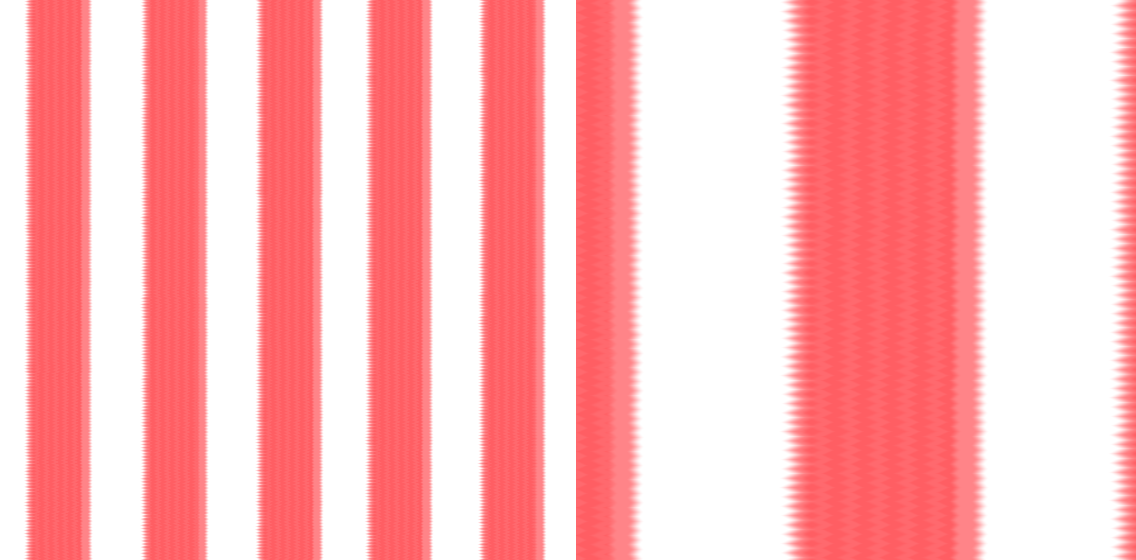
Left: the whole. Right: its middle third, enlarged.
A Shadertoy shader for this pattern:

```glsl
// Five upright coral bars on white, each built like a brushed, stitched ribbon.
// A profile across the bar sets its soft rims and its paler right-hand band; a fine
// triangle wave down the bar combs the rims and the faint strands into teeth.

const float BARS = 5.0;
const float FIRST_CENTER = 0.1048;
const float PITCH = 0.20265;
const vec3 DRIFT = vec3(0.0057, 0.00215, -0.0017); // uneven spacing, three harmonics
const float BAR_WIDTH = 0.119;

const float ROWS = 180.0;          // teeth down the canvas
const float ROW_JITTER = 0.3;      // uneven tooth length
const float RIM_TEETH = 0.045;     // tooth depth at the left rim, in bar widths
const float BAND_TEETH = 0.018;    // tooth depth at the right rim and band
const float STRANDS = 7.0;         // strands across one bar
const float STRAND_TEETH = 0.35;   // tooth depth between strands, in strand widths

const vec3 PAPER = vec3(1.0);
const vec3 INK = vec3(1.0, 0.368, 0.388);
const float STRAND_FADE = 0.068;   // share of paper showing through
const float BAND_FADE = 0.235;

float hash(vec2 p) {
    vec3 q = fract(p.xyx * vec3(0.1031, 0.1030, 0.0973));
    q += dot(q, q.yzx + 33.33);
    return fract((q.x + q.y) * q.z);
}

float barCenter(float bar) {
    vec3 wave = sin(vec3(1.0, 2.0, 3.0) * bar * 3.14159 / (BARS - 1.0));
    return FIRST_CENTER + PITCH * bar + dot(DRIFT, wave);
}

// Tooth length from 0 to 1; settles to its mean when rows get finer than pixels.
float toothLength(float y, float bar) {
    float row = y * ROWS;
    float wave = abs(2.0 * fract(row + 0.37 * bar) - 1.0);
    float jitter = ROW_JITTER * (hash(vec2(floor(row + 0.37 * bar), bar)) - 0.5);
    float detail = 1.0 - smoothstep(0.5, 1.0, fwidth(row));
    return mix(0.5, wave + jitter, detail);
}

// Faint pale strands, with toothed borders.
float strandLight(float u, float tooth, float bar) {
    float s = u * STRANDS + hash(vec2(bar, 7.0)) + STRAND_TEETH * tooth;
    float f = fract(s);
    return smoothstep(0.30, 0.60, f) * (1.0 - smoothstep(0.80, 1.0, f));
}

// Share of paper showing at u, which runs from 0 to 1 across the bar.
float paperShare(float u, float tooth, float bar) {
    float left = u - RIM_TEETH * (tooth - 0.5);
    float right = u + BAND_TEETH * (tooth - 0.5);
    float bandStart = 0.85 + 0.03 * (hash(vec2(bar, 3.0)) - 0.5);

    float share = STRAND_FADE * strandLight(u, tooth, bar);
    float band = max(1.0 - smoothstep(0.06, 0.14, left),
                     smoothstep(bandStart - 0.03, bandStart + 0.02, right));
    share = mix(share, BAND_FADE, band);

    float rim = max(1.0 - smoothstep(-0.01, 0.085, left),
                    smoothstep(0.935, 1.01, right));
    return mix(share, 1.0, rim);
}

void mainImage(out vec4 fragColor, in vec2 fragCoord) {
    vec2 uv = fragCoord / iResolution.xy;

    // Nearest bar and position across it
    float bar = clamp(round((uv.x - FIRST_CENTER) / PITCH), 0.0, BARS - 1.0);
    float u = (uv.x - barCenter(bar)) / BAR_WIDTH + 0.5;

    float tooth = toothLength(uv.y, bar);
    fragColor = vec4(mix(INK, PAPER, paperShare(u, tooth, bar)), 1.0);
}
```
